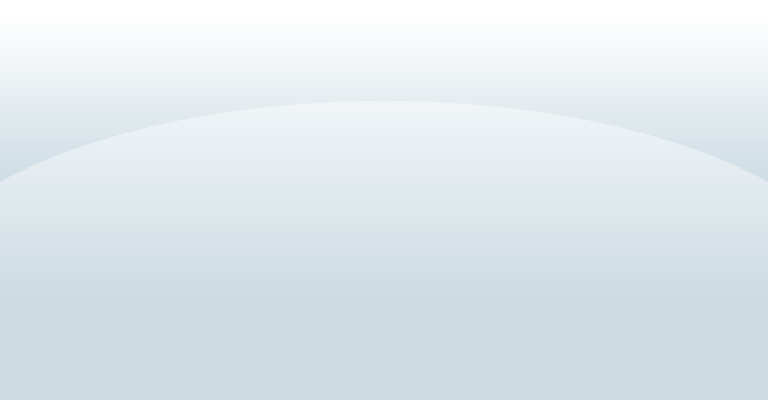
Write a WebGL 2 fragment shader that draws this background.

```glsl
#version 300 es
precision highp float;
// A pale misty backdrop: a white sky fading down to blue-grey, behind a broad
// elliptical hill that carries its own vertical fade. Heights run from 0 at the
// bottom to 1 at the top; the hill edge is smoothed over about one pixel.

#define SKY_FADE_TOP 0.955
#define SKY_FADE_BOTTOM 0.55
#define HILL_TOP 0.7475
#define HILL_FADE_BOTTOM 0.26
#define HILL_RADII vec2(0.646, 0.55)
#define SKY_LIGHT vec3(1.0)
#define SKY_DEEP vec3(0.806, 0.863, 0.893)
#define HILL_LIGHT vec3(0.945, 0.962, 0.973)
#define HILL_DEEP vec3(0.804, 0.861, 0.886)

uniform vec2 u_resolution;
out vec4 fragColor;

// Linear blend from the upper colour to the lower one between two heights.
vec3 verticalFade(float height, float top, float bottom, vec3 upper, vec3 lower) {
    return mix(upper, lower, clamp((top - height) / (top - bottom), 0.0, 1.0));
}

// Height of the hill outline at a horizontal position from 0 to 1.
float hillOutline(float x) {
    float across = (x - 0.5) / HILL_RADII.x;
    float arc = sqrt(max(1.0 - across * across, 0.0));
    return HILL_TOP - HILL_RADII.y * (1.0 - arc);
}

void main() {
    vec2 uv = gl_FragCoord.xy / u_resolution;

    vec3 sky = verticalFade(uv.y, SKY_FADE_TOP, SKY_FADE_BOTTOM, SKY_LIGHT, SKY_DEEP);
    vec3 hill = verticalFade(uv.y, HILL_TOP, HILL_FADE_BOTTOM, HILL_LIGHT, HILL_DEEP);

    // Smooth coverage along the outline
    float pixel = 1.0 / u_resolution.y;
    float coverage = smoothstep(-pixel, pixel, hillOutline(uv.x) - uv.y);

    fragColor = vec4(mix(sky, hill, coverage), 1.0);
}
```
